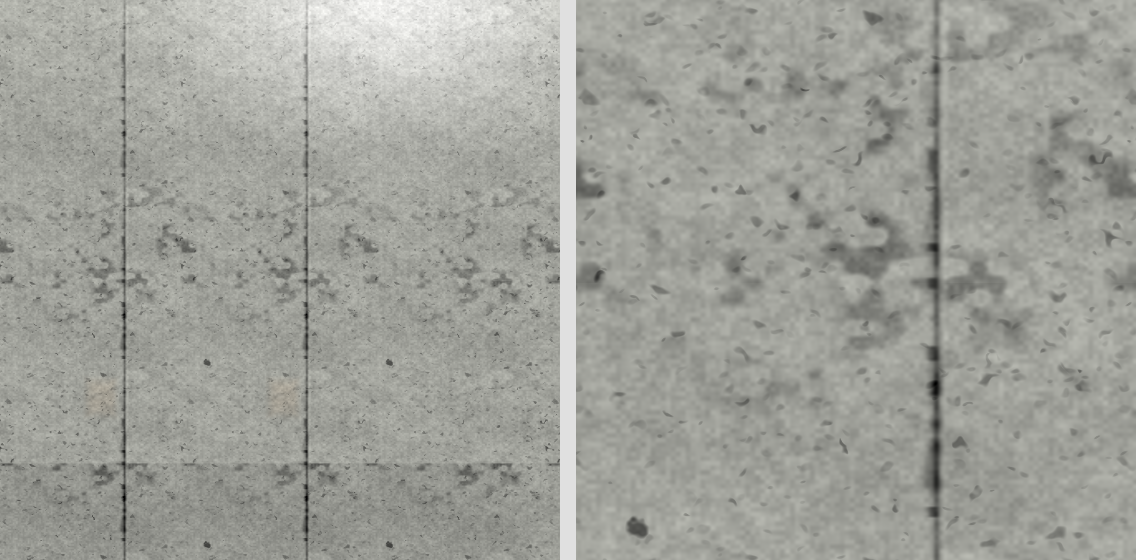
Left: the whole. Right: its middle third, enlarged.
Write a WebGL 2 fragment shader that draws this texture.

```glsl
#version 300 es
precision highp float;
// Cast concrete wall: a weathered tile repeated about three times each way,
// with two stained upright seams, a low joint and light falling from the top.
// Wrapped value noise gives grain and stains; jittered grids give the pits.

#define PERIOD 0.3255
#define SEAM_X 0.2225
#define JOINT_Y 0.173
#define BASE_TONE 0.632
#define GRAIN 0.15
#define STAIN_DEPTH 0.20
#define PIT_DEPTH 0.34
#define SEAM_WIDTH 0.0021
#define GLOW 0.25
#define VARIATION 0.35

uniform vec2 u_resolution;
out vec4 fragColor;

const vec3 STONE_TINT = vec3(1.0, 1.008, 0.965);
const vec3 LIT_TINT = vec3(1.0, 1.0, 0.99);
const vec3 RUST_TINT = vec3(1.05, 1.0, 0.91);

float hash(vec2 p) {
  return fract(sin(dot(p, vec2(127.1, 311.7))) * 43758.5453);
}

// Value noise that wraps after one tile, with n lattice cells per tile
float noise(vec2 t, vec2 n) {
  vec2 g = t * n, c = floor(g), f = g - c;
  f = f * f * (3.0 - 2.0 * f);
  vec2 a = mod(c, n), b = mod(c + 1.0, n);
  return mix(mix(hash(a + n), hash(vec2(b.x, a.y) + n), f.x),
             mix(hash(vec2(a.x, b.y) + n), hash(b + n), f.x), f.y);
}

// Ragged, slightly flattened pits: n cells per tile, a share of them filled
float pits(vec2 t, float n, float share, float size) {
  vec2 g = t * n, c = floor(g);
  g += 0.35 * vec2(noise(t, vec2(60.0)), noise(t, vec2(67.0)));
  float dark = 0.0;
  for (int j = -1; j <= 1; j++) {
    for (int i = -1; i <= 1; i++) {
      vec2 cell = c + vec2(i, j), id = mod(cell, n) + n;
      vec2 d = g - cell - vec2(hash(id + 3.1), hash(id + 7.7));
      d.y += d.x * (hash(id + 5.3) - 0.5);
      float radius = size * mix(0.5, 1.3, hash(id + 9.2));
      float fill = step(hash(id + 1.9), share) * mix(0.4, 1.0, hash(id + 4.4));
      float depth = 1.0 - smoothstep(0.3 * radius, radius, length(d * vec2(0.75, 1.2)));
      dark = max(dark, fill * depth);
    }
  }
  return dark;
}

// Dark upright seam: thin line, ragged stain, black knots and a pale lip
float seam(vec2 p, vec2 t) {
  float side = (t.x - clamp(round(t.x), 0.0, 1.0)) * PERIOD;
  float wear = noise(t, vec2(1.0, 9.0));
  float rag = noise(t, vec2(40.0, 46.0));
  float x = side + 0.003 * (noise(t, vec2(1.0, 23.0)) - 0.5);
  float line = exp(-pow(side / SEAM_WIDTH, 2.0));
  float low = 1.0 - smoothstep(0.2, 0.95, p.y);
  float width = SEAM_WIDTH * (1.3 + 3.0 * wear * rag);
  float stain = exp(-pow((x + 0.001) / width, 2.0)) * smoothstep(0.25, 0.8, wear) * (0.4 + 0.6 * rag);
  float knot = smoothstep(0.7, 0.9, noise(t, vec2(1.0, 31.0))) * exp(-pow((x + 0.002) / 0.0035, 2.0));
  float lip = exp(-pow((side - 0.005) / 0.0018, 2.0));
  return line * mix(0.13, 0.22, low) + stain * mix(0.16, 0.28, low) + 0.25 * knot - 0.035 * lip;
}

void main() {
  vec2 p = gl_FragCoord.xy / u_resolution;
  vec2 t = (p - vec2(SEAM_X, JOINT_Y)) / PERIOD;
  vec2 tile = floor(t), f = t - tile;
  float wear = 1.0 - VARIATION * hash(tile + 20.0);

  // Broad mottling and fine grain
  float mottle = 0.5 * noise(t, vec2(7.0, 11.0)) + 0.5 * noise(t, vec2(19.0, 27.0));
  float grain = 0.45 * noise(t, vec2(52.0, 58.0)) + 0.55 * noise(t, vec2(110.0, 118.0));
  float cloud = noise(p / PERIOD, vec2(5.0, 7.0));
  float tone = BASE_TONE + GRAIN * (grain - 0.5) + 0.08 * (mottle - 0.5) + 0.04 * (cloud - 0.5);

  // Light from above, strongest right of the middle
  vec2 q = (p - vec2(0.70, 1.01)) / vec2(0.34, 0.21);
  float glow = exp(-dot(q, q));
  tone += GLOW * glow + 0.045 * smoothstep(0.72, 1.0, p.y);

  // Darker band under the joint, fading toward the right
  float below = 1.0 - smoothstep(JOINT_Y - 0.002, JOINT_Y + 0.001, p.y);
  tone -= 0.05 * below * mix(1.0, 0.5, smoothstep(0.8, 1.0, p.x));

  // Clumped stains across the middle and just under the joint
  float band = exp(-pow((p.y - 0.545) / 0.11, 2.0)) + below * smoothstep(0.07, JOINT_Y, p.y);
  float clump = smoothstep(0.42, 0.8, noise(t, vec2(8.0, 11.0)));
  float speck = smoothstep(0.4, 0.85, noise(t, vec2(27.0, 36.0)));
  tone -= STAIN_DEPTH * wear * clump * speck * (0.25 + 1.2 * band);

  // Scattered pits in three sizes, shared by every tile
  float holes = max(0.9 * pits(t, 9.0, 0.16, 0.13), 0.8 * pits(t, 19.0, 0.20, 0.21));
  holes = max(holes, 0.5 * pits(t, 37.0, 0.22, 0.34));
  holes *= wear * (1.0 - 0.55 * glow);

  // One deep pit per tile, in the lower tiles right of the first seam
  vec2 d = f - vec2(0.452, 0.55) + 0.02 * (vec2(noise(t, vec2(41.0)), grain) - 0.5);
  float deep = 1.0 - smoothstep(0.009, 0.023, length(d));
  holes = max(holes, deep * step(0.0, tile.x) * step(tile.y, 0.5));
  tone -= PIT_DEPTH * holes + seam(p, t);

  // Faint rusty patch left of each seam
  vec2 r = abs(vec2(f.x - 0.87, (p.y - 0.29) / PERIOD)) - vec2(0.08, 0.10);
  float rust = (1.0 - smoothstep(-0.03, 0.03, max(r.x, r.y))) * step(tile.x, 0.5);
  vec3 tint = mix(STONE_TINT, LIT_TINT, glow);
  tint = mix(tint, RUST_TINT, rust * (0.3 + 0.5 * mottle));
  fragColor = vec4(clamp(tone * tint, 0.0, 1.0), 1.0);
}
```
